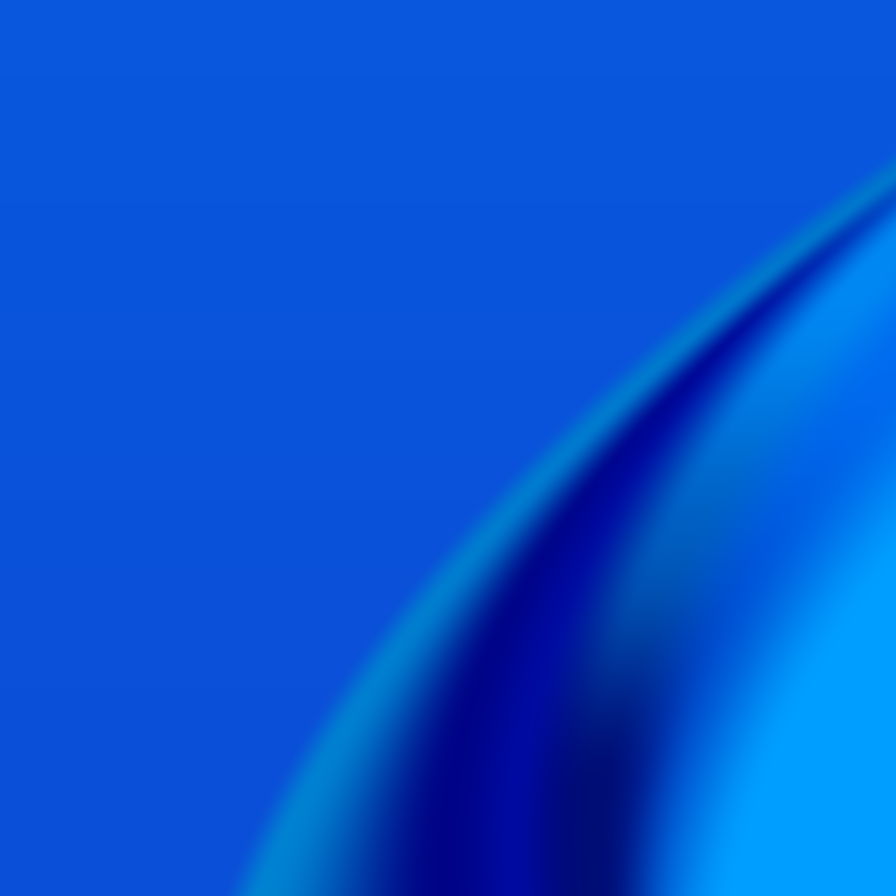
Reproduce this background procedurally as a WebGL 2 fragment shader.

```glsl
#version 300 es
precision highp float;
// Soft blue folds sweeping from the lower left to the right over a flat blue field.
// Every fold border is a parabola x(y); smooth steps across these borders
// layer the colours from left to right.

uniform vec2 u_resolution;
out vec4 outColor;

#define FIELD_LOW   vec3(0.04, 0.31, 0.845)
#define FIELD_HIGH  vec3(0.03, 0.34, 0.865)
#define RIM_TEAL    vec3(0.00, 0.51, 0.82)
#define NAVY        vec3(0.00, 0.01, 0.52)
#define ROYAL       vec3(0.00, 0.04, 0.63)
#define FOLD_DARK   vec3(0.00, 0.05, 0.46)
#define FOLD_TEAL   vec3(0.00, 0.35, 0.73)
#define FOLD_BRIGHT vec3(0.00, 0.53, 0.95)
#define MID_LOW     vec3(0.00, 0.23, 0.75)
#define MID_HIGH    vec3(0.00, 0.42, 0.94)
#define SKY         vec3(0.00, 0.62, 1.00)

// Horizontal position of a fold border at height y.
float border(float start, float slope, float bend, float y) {
    return start + y * (slope + bend * y);
}

// Soft transition of the given half width around a centre.
float softStep(float centre, float halfWidth, float x) {
    return smoothstep(centre - halfWidth, centre + halfWidth, x);
}

void main() {
    vec2 p = gl_FragCoord.xy / u_resolution;
    float x = p.x, y = p.y;

    // Borders, from left to right
    float rim    = border(0.254, 0.39, 0.61, y);
    float shadow = border(0.496, -0.05, 0.92, y);
    float fold   = border(0.620, -0.10, 0.76, y);
    float middle = border(0.715, -0.03, 0.70, y);
    float sky    = border(0.750, 0.15, 0.80, y);

    // Flat field
    vec3 color = mix(FIELD_LOW, FIELD_HIGH, smoothstep(0.1, 1.0, y));

    // Teal rim fading into the navy shadow, with a royal stripe inside
    float stripe = (x - mix(shadow, fold, 0.65)) / 0.045;
    vec3 shade = mix(NAVY, ROYAL, max(exp(-stripe * stripe), smoothstep(0.3, 0.8, y)));
    vec3 rimTone = mix(RIM_TEAL, RIM_TEAL * vec3(1.0, 0.88, 0.97), y);
    vec3 band = mix(rimTone, shade, smoothstep(rim + 0.035, shadow, x));

    // Fold that brightens upward
    vec3 foldTone = mix(FOLD_DARK, FOLD_TEAL, smoothstep(0.12, 0.40, y));
    foldTone = mix(foldTone, FOLD_BRIGHT, smoothstep(0.34, 0.68, y));
    band = mix(band, foldTone, softStep(fold, 0.045, x));

    // Middle blue, then the bright area on the right
    vec3 midTone = mix(MID_LOW, MID_HIGH, smoothstep(0.1, 0.62, y));
    band = mix(band, midTone, softStep(middle, 0.05, x));
    band = mix(band, SKY, softStep(sky, 0.07 + 0.05 * y, x));

    color = mix(color, band, smoothstep(rim - 0.008, rim + 0.036, x));
    outColor = vec4(color, 1.0);
}
```
